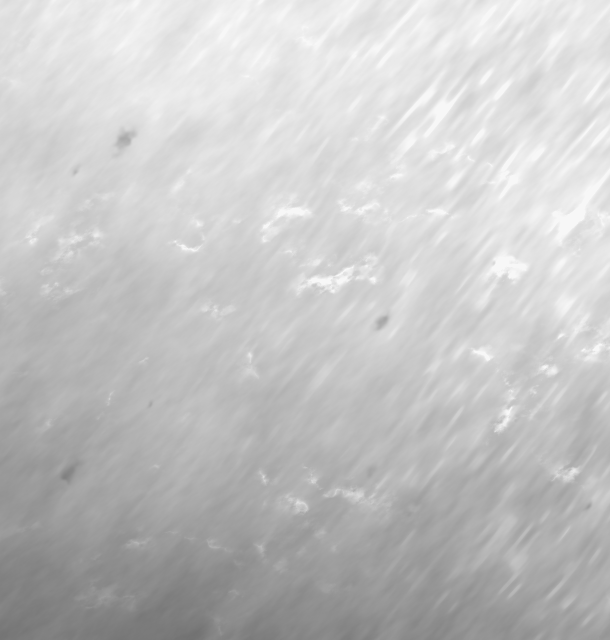
Give the GLSL for this texture, as a Shadertoy shader.

```glsl
// Pale grey, frosty stone surface lit from above: a soft diagonal light falloff
// with cloudy mottling, fine slanted scratches, broken white flake edges along
// noise contours, and a few small dark pits.

float hash(vec2 p) {
    return fract(sin(dot(p, vec2(127.1, 311.7))) * 43758.5);
}

float noise(vec2 p) {
    vec2 i = floor(p), f = fract(p);
    f = f * f * f * (f * (f * 6.0 - 15.0) + 10.0);
    return mix(mix(hash(i), hash(i + vec2(1, 0)), f.x),
               mix(hash(i + vec2(0, 1)), hash(i + vec2(1, 1)), f.x), f.y);
}

float fbm(vec2 p) {
    float sum = 0.0, amp = 0.5;
    for (int i = 0; i < 5; i++) {
        sum += amp * noise(p);
        p = mat2(0.8, 0.6, -0.6, 0.8) * p * 2.03 + 17.3;
        amp *= 0.5;
    }
    return sum / 0.97;
}

// Coordinates along (x) and across (y) a direction
vec2 slant(vec2 p, float angle) {
    float c = cos(angle), s = sin(angle);
    return vec2(c * p.x + s * p.y, c * p.y - s * p.x);
}

// Thin, broken crest where warped noise crosses its middle value
float flakeEdge(vec2 p, float seed) {
    vec2 warp = vec2(fbm(p * 13.0 + seed), fbm(p * 13.0 + seed + 41.0)) - 0.5;
    vec2 q = p + warp * 0.09;
    float level = fbm(q * vec2(3.6, 5.2) + seed) - 0.5;
    float crest = exp(-abs(level) * 38.0);
    float gaps = smoothstep(0.52, 0.72, fbm(p * vec2(9.0, 12.0) + seed * 2.0));
    float crumbs = smoothstep(0.34, 0.72, fbm(slant(p, 0.5) * vec2(50.0, 85.0) + seed));
    return crest * gaps * crumbs;
}

void mainImage(out vec4 fragColor, in vec2 fragCoord) {
    vec2 p = fragCoord / iResolution.y;
    float across = fragCoord.x / iResolution.x;

    // Light falloff, darkest in the lower left corner
    float lit = clamp(0.8 * p.y + 0.2 * across, 0.0, 1.0);
    float grey = 0.45 + 0.47 * (1.0 - pow(1.0 - lit, 1.7));

    // Cloudy mottling, broad and then stretched along the scratches
    grey += (fbm(p * 3.2 + 5.0) - 0.5) * 0.13;
    vec2 grain = slant(p, 0.9) + 0.012 * vec2(0.0, noise(p * 7.0));
    grey += (fbm(grain * vec2(9.0, 19.0) + 8.0) - 0.5) * 0.10;

    // Slanted scratches, strongest towards the right and the top
    float patches = smoothstep(0.3, 0.7, fbm(p * 4.0 + 23.0));
    float strength = mix(0.2, 1.0, smoothstep(0.25, 0.95, across * 0.75 + p.y * 0.4));
    strength *= 0.5 + 0.6 * patches;
    float fine = noise(grain * vec2(25.0, 125.0));
    float coarse = noise(grain * vec2(19.0, 72.0) + 31.0);
    grey += strength * ((fine - 0.5) * 0.07 + (coarse - 0.5) * 0.055);
    grey += strength * 0.06 * smoothstep(0.6, 0.95, fine) * smoothstep(0.3, 0.8, coarse);

    // Faint, softer grain everywhere
    grey += (fbm(slant(p, 0.65) * vec2(35.0, 95.0)) - 0.5) * 0.045;

    // White flake edges, mostly in the middle band
    float band = smoothstep(0.02, 0.3, p.y) * (1.0 - smoothstep(0.55, 0.85, p.y));
    float flakes = flakeEdge(p, 3.0) + flakeEdge(p, 61.0);
    grey += flakes * mix(0.06, 0.24, band);

    // Dark pits, drawn out along the scratches
    for (int i = 0; i < 9; i++) {
        float id = float(i);
        vec2 centre = vec2(hash(vec2(id, 2.0)), hash(vec2(id, 7.0)) * 0.75 + 0.08);
        float size = mix(0.004, 0.012, pow(hash(vec2(id, 5.0)), 2.0));
        vec2 d = slant(p - centre, 0.95) / (size * vec2(1.7, 0.8));
        d += (vec2(noise(p * 90.0), noise(p * 90.0 + 9.0)) - 0.5) * 1.2;
        grey -= exp(-dot(d, d)) * mix(0.06, 0.19, hash(vec2(id, 11.0)));
    }

    fragColor = vec4(vec3(clamp(grey, 0.0, 0.97)), 1.0);
}
```
